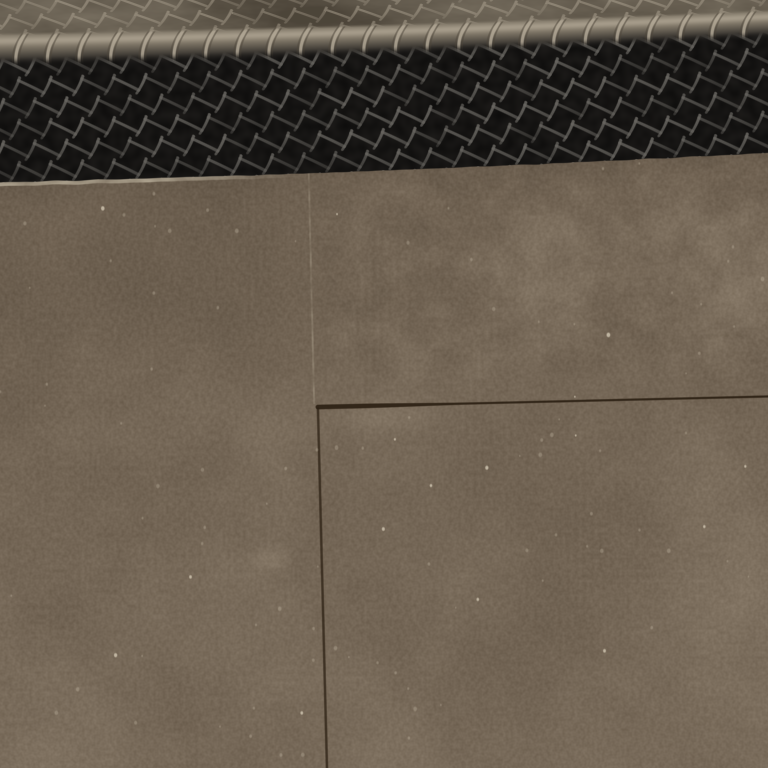
Reproduce this texture procedurally as a three.js fragment shader.

```glsl
varying vec2 vUv;

const vec3 FLOOR_DARK = vec3(0.365, 0.318, 0.262);
const vec3 FLOOR_MID = vec3(0.442, 0.388, 0.325);
const vec3 FLOOR_PALE = vec3(0.545, 0.490, 0.420);
const vec3 SEAM_DARK = vec3(0.170, 0.125, 0.075);
const vec3 CHALK = vec3(0.720, 0.680, 0.600);
const vec3 RUBBER = vec3(0.082, 0.077, 0.072);
const vec3 RIDGE = vec3(0.410, 0.400, 0.380);
const vec3 STEEL_DARK = vec3(0.300, 0.270, 0.225);
const vec3 STEEL = vec3(0.500, 0.465, 0.405);
const vec3 STEEL_PALE = vec3(0.690, 0.650, 0.580);
const vec2 TREAD_CELL = vec2(0.0412, 0.0275);
const vec2 LONG_RIDGE = vec2(0.0165, -0.0085);
const vec2 SHORT_RIDGE = vec2(0.0060, 0.0120);
const float SOFT = 0.0012;

float hash(vec2 p) {
  return fract(sin(dot(p, vec2(127.1, 311.7))) * 43758.5);
}

vec2 gradient(vec2 cell) {
  float a = 6.2832 * hash(cell);
  return vec2(cos(a), sin(a));
}

float noise(vec2 p) {
  vec2 i = floor(p), f = fract(p);
  vec2 u = f * f * f * (f * (f * 6.0 - 15.0) + 10.0);
  vec2 e = vec2(1.0, 0.0);
  float low = mix(dot(gradient(i), f), dot(gradient(i + e), f - e), u.x);
  float high = mix(dot(gradient(i + e.yx), f - e.yx), dot(gradient(i + 1.0), f - 1.0), u.x);
  return mix(low, high, u.y);
}

float fbm(vec2 p) {
  float sum = 0.0, amp = 0.6;
  for (int i = 0; i < 5; i++) {
    sum += amp * noise(p);
    p = mat2(1.6, 1.2, -1.2, 1.6) * p + 7.3;
    amp *= 0.55;
  }
  return sum;
}

float segment(vec2 p, vec2 a, vec2 b) {
  vec2 d = b - a;
  return length(p - a - d * clamp(dot(p - a, d) / dot(d, d), 0.0, 1.0));
}

float stroke(float dist, float width) {
  return 1.0 - smoothstep(width - SOFT, width + SOFT, dist);
}

float patchGlow(vec2 p, vec2 center, vec2 radius) {
  vec2 d = (p - center) / radius;
  return exp(-dot(d, d));
}

// Staggered rows of one ridge direction; x is coverage, y is brightness.
vec2 ridges(vec2 p, vec2 halfRidge, float shift) {
  vec2 best = vec2(0.0);
  float row = floor(p.y / TREAD_CELL.y + 0.5);
  for (int k = -1; k <= 1; k++) {
    float r = row + float(k);
    float offset = shift + 0.5 * mod(r, 2.0);
    float column = floor(p.x / TREAD_CELL.x - offset + 0.5);
    vec2 q = p - vec2(column + offset, r) * TREAD_CELL;
    q.x += 8.0 * q.y * q.y;
    float cover = stroke(segment(q, -halfRidge, halfRidge), 0.0019);
    float shine = 0.55 + 0.45 * hash(vec2(column, r)) + 14.0 * q.y;
    if (cover > best.x) best = vec2(cover, shine);
  }
  return best;
}

// Scattered chips in a jittered grid.
float specks(vec2 p, float count, float density) {
  vec2 id = floor(p * count);
  vec2 center = (id + 0.2 + 0.6 * vec2(hash(id + 3.1), hash(id + 8.7))) / count;
  float size = 0.0008 + 0.0016 * hash(id + 5.3);
  return step(1.0 - density, hash(id)) * stroke(length((p - center) * vec2(1.0, 0.8)), size);
}

vec3 floorColor(vec2 p, float edge) {
  float cloud = fbm(p * 5.0 + 2.0);
  float mottled = fbm(p * 22.0);
  float upperRight = smoothstep(0.40, 0.43, p.x) * smoothstep(0.47, 0.56, p.y);
  float tone = 0.05 + 0.55 * cloud + mottled * (0.18 + 0.50 * upperRight);
  tone += 0.25 * smoothstep(0.45, 0.0, p.y);
  tone += 0.45 * patchGlow(p, vec2(0.96, 0.62), vec2(0.10, 0.07));
  tone += 0.35 * patchGlow(p, vec2(0.70, 0.65), vec2(0.07, 0.09));
  tone += 0.30 * patchGlow(p, vec2(0.35, 0.42), vec2(0.07, 0.12));
  tone += 0.50 * patchGlow(p, vec2(0.353, 0.272), vec2(0.025, 0.016));
  tone += 0.28 * patchGlow(p, vec2(0.93, 0.25), vec2(0.11, 0.16));
  tone += 0.30 * patchGlow(p, vec2(0.50, 0.455), vec2(0.07, 0.018));
  tone -= 0.40 * patchGlow(p, vec2(0.10, 0.62), vec2(0.22, 0.09));
  tone -= 0.30 * patchGlow(p, vec2(0.74, 0.18), vec2(0.10, 0.08));
  tone -= 0.45 * exp(-max(edge - p.y, 0.0) * 28.0);
  vec3 c = mix(FLOOR_MID, FLOOR_DARK, clamp(-tone, 0.0, 1.0));
  c = mix(c, FLOOR_PALE, clamp(tone, 0.0, 1.0));
  c += 0.035 * noise(p * vec2(190.0, 150.0)) + 0.025 * noise(p * 310.0);

  // Slab joints: pale above the crossing, dark below and to the right.
  float wear = 0.6 + 0.8 * noise(p * 60.0);
  float pale = segment(p, vec2(0.402, 0.775), vec2(0.409, 0.475));
  c = mix(c, CHALK, 0.40 * wear * stroke(pale, 0.0012));
  float down = segment(p, vec2(0.414, 0.468), vec2(0.426, -0.01));
  c = mix(c, SEAM_DARK, 0.75 * stroke(down, 0.0016));
  float across = segment(p, vec2(0.414, 0.470), vec2(1.01, 0.484));
  float thick = mix(0.0030, 0.0014, smoothstep(0.46, 0.62, p.x));
  c = mix(c, SEAM_DARK, 0.92 * stroke(across, thick));
  return mix(c, CHALK + 0.1, 0.8 * specks(p, 17.0, 0.07) + 0.3 * specks(p + 0.37, 48.0, 0.05));
}

void main() {
  vec2 p = vUv;
  float bend = 0.014 * p.x * p.x;
  float edge = 0.762 + 0.025 * p.x + bend + 0.0015 * noise(vec2(p.x * 35.0, 2.0));
  float lipLow = 0.922 + 0.021 * p.x + bend;
  float lipTop = 0.951 + 0.017 * p.x + bend;
  vec3 color = floorColor(p, edge);

  // Dark tread with two alternating ridge directions.
  vec2 t = vec2(p.x, p.y - 0.776 - 0.025 * p.x - bend);
  vec2 longMark = ridges(t, LONG_RIDGE, 0.0);
  vec2 shortMark = ridges(t, SHORT_RIDGE, 0.5);
  vec3 tread = RUBBER * (1.0 + 0.5 * noise(p * 70.0));
  tread = mix(tread, RIDGE, longMark.x * clamp(longMark.y, 0.2, 1.0) * 0.75);
  tread = mix(tread, RIDGE, shortMark.x * clamp(shortMark.y, 0.2, 1.0) * 0.85);

  // Rounded steel lip with ridges wrapping over it.
  float rise = (p.y - lipLow) / (lipTop - lipLow);
  vec3 lip = mix(RUBBER * 1.7, STEEL, smoothstep(-0.3, 0.75, rise));
  lip = mix(lip, STEEL_PALE, 0.75 * exp(-pow((rise - 0.85) * 5.0, 2.0)));
  float hook = abs(fract((p.x - 0.009 * rise * rise) / TREAD_CELL.x) - 0.5) * TREAD_CELL.x;
  float hookFade = smoothstep(-0.5, 0.0, rise) * (1.0 - smoothstep(1.1, 1.5, rise));
  lip = mix(lip, STEEL_DARK, 0.5 * hookFade * stroke(abs(hook - 0.004), 0.0012));
  lip = mix(lip, STEEL_PALE, 0.85 * hookFade * stroke(hook, 0.0021));

  // Upper steel plate, flattened by the view angle.
  vec2 s = vec2(p.x, (p.y - lipTop) * 1.35);
  vec2 plateMark = max(ridges(s, LONG_RIDGE, 0.2), ridges(s, SHORT_RIDGE, 0.7));
  float sheen = 0.55 + 0.7 * fbm(p * vec2(6.0, 18.0)) - 0.4 * patchGlow(p, vec2(0.36, 1.0), vec2(0.15, 0.06));
  vec3 plate = mix(STEEL_DARK, STEEL, clamp(sheen, 0.0, 1.0));
  plate = mix(plate, STEEL_PALE, 0.50 * plateMark.x * clamp(plateMark.y, 0.0, 1.0));

  color = mix(color, tread, smoothstep(edge - SOFT, edge + SOFT, p.y));
  color = mix(color, lip, smoothstep(-0.35, 0.15, rise));
  color = mix(color, plate, smoothstep(1.05, 1.25, rise));

  // Worn pale strip where the tread meets the slab.
  float strip = stroke(abs(p.y - edge + 0.002), 0.0025) * (1.0 - smoothstep(0.18, 0.42, p.x));
  color = mix(color, CHALK, strip * (0.7 + 0.5 * noise(p * vec2(40.0, 90.0))));
  gl_FragColor = vec4(clamp(color, 0.0, 1.0), 1.0);
}
```
